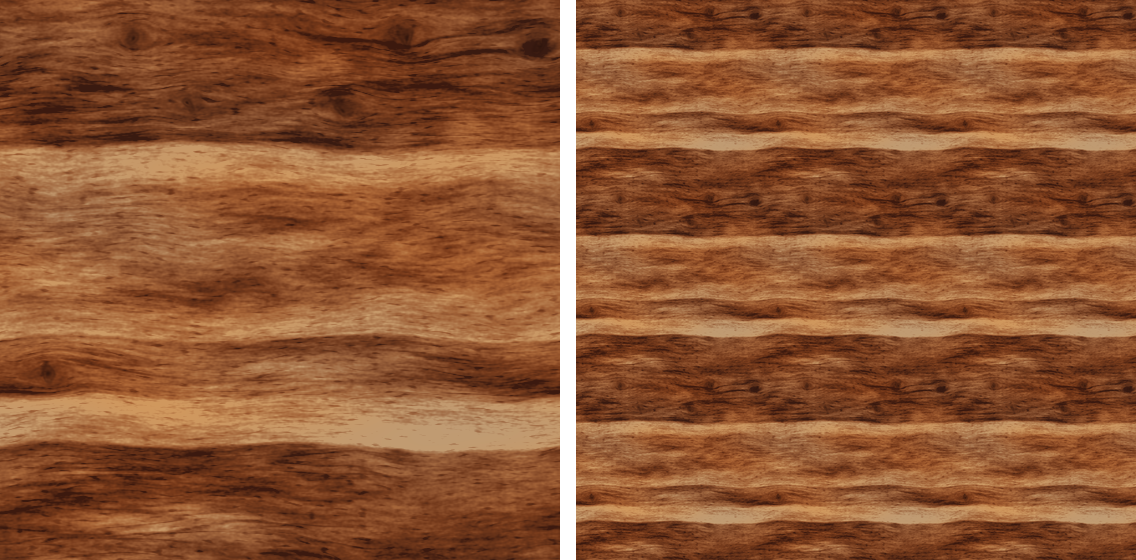
Left, the tile; right, the same tile 3 across and 3 down.
Reproduce this texture procedurally as a WebGL 1 fragment shader.

```glsl
precision highp float;
uniform vec2 u_resolution;

#define UMBER vec3(0.23, 0.10, 0.06)
#define BARK vec3(0.37, 0.18, 0.09)
#define CHESTNUT vec3(0.46, 0.23, 0.11)
#define RUSSET vec3(0.55, 0.31, 0.17)
#define AMBER vec3(0.64, 0.39, 0.22)
#define HONEY vec3(0.70, 0.48, 0.30)
#define SAPWOOD vec3(0.79, 0.60, 0.40)
#define WARP 0.05
#define FIGURE 0.62
#define RINGS 0.10
#define STREAKS 0.36
#define FINE_GRAIN 0.30

vec2 randomGradient(vec2 cell) {
  vec3 h = fract(vec3(cell.xyx) * vec3(0.1031, 0.1030, 0.0973));
  h += dot(h, h.yzx + 33.33);
  return fract((h.xx + h.yz) * h.zy) * 2.0 - 1.0;
}

float corner(vec2 cell, vec2 offset, vec2 f, vec2 period, float seed) {
  return dot(randomGradient(mod(cell + offset, period) + seed), f - offset);
}

// Gradient noise over the unit tile; period holds whole cell counts
float noise(vec2 p, vec2 period, float seed) {
  p *= period;
  vec2 cell = floor(p), f = p - cell;
  vec2 s = f * f * f * (f * (f * 6.0 - 15.0) + 10.0);
  float low = mix(corner(cell, vec2(0, 0), f, period, seed),
                  corner(cell, vec2(1, 0), f, period, seed), s.x);
  float high = mix(corner(cell, vec2(0, 1), f, period, seed),
                   corner(cell, vec2(1, 1), f, period, seed), s.x);
  return mix(low, high, s.y);
}

float fbm(vec2 p, vec2 period, float seed) {
  float sum = 0.0, amplitude = 1.0;
  for (int i = 0; i < 5; i++) {
    sum += amplitude * noise(p, period, seed + float(i) * 17.0);
    period *= 2.0;
    amplitude *= 0.62;
  }
  return sum;
}

// Thin dark lines where noise crosses zero, grouped in patches
float streak(vec2 p, vec2 period, float seed) {
  float line = abs(noise(p, period, seed) + 0.35 * noise(p, period * 3.0, seed + 7.0));
  float patchMask = smoothstep(-0.12, 0.25, noise(p, vec2(3, 9), seed + 13.0));
  return patchMask * (1.0 - smoothstep(0.0, 0.14, line));
}

vec2 wrapDelta(vec2 d) { return fract(d + 0.5) - 0.5; }

float edge(float v, float at, float width) {
  return smoothstep(at - width, at + width, v);
}

// Broad heartwood and sapwood bands, from the top down
float bandTone(float v) {
  float t = mix(0.28, 0.92, edge(v, 0.26, 0.012));
  t = mix(t, 0.56, edge(v, 0.325, 0.014));
  t = mix(t, 0.84, edge(v, 0.55, 0.025));
  t = mix(t, 0.44, edge(v, 0.60, 0.004));
  t = mix(t, 0.97, edge(v, 0.715, 0.014));
  t = mix(t, 0.24, edge(v, 0.815, 0.007));
  return mix(t, 0.28, edge(v, 0.95, 0.04));
}

vec3 woodColor(float tone) {
  float t = tone * 5.0;
  vec3 c = mix(UMBER, BARK, clamp(t + 1.0, 0.0, 1.0));
  c = mix(c, CHESTNUT, clamp(t, 0.0, 1.0));
  c = mix(c, RUSSET, clamp(t - 1.0, 0.0, 1.0));
  c = mix(c, AMBER, clamp(t - 2.0, 0.0, 1.0));
  c = mix(c, HONEY, clamp(t - 3.0, 0.0, 1.0));
  return mix(c, SAPWOOD, clamp(t - 4.0, 0.0, 1.0));
}

void main() {
  vec2 p = gl_FragCoord.xy / u_resolution;
  p.y = 1.0 - p.y;

  // Knots: part the grain around each and darken its core
  float knot = 0.0, halo = 0.0, bend = 0.0;
  for (int i = 0; i < 6; i++) {
    float n = float(i);
    vec2 center = vec2(fract(0.23 + 0.37 * n), 0.07 + 0.13 * mod(n, 2.0));
    if (i == 5) center.y = 0.67;
    vec2 jitter = randomGradient(vec2(n, 91.0));
    vec2 d = wrapDelta(p - center - 0.015 * jitter);
    vec2 reach = d / vec2(0.05, 0.034);
    float near = exp(-dot(reach, reach));
    bend -= 0.9 * d.y * near;
    halo += near * near;
    d += 0.012 * vec2(noise(p, vec2(45), n), noise(p, vec2(45), n + 31.0));
    d.x += 0.6 * jitter.y * d.y;
    float r = length(d / vec2(0.011, 0.016)) / (1.0 + 0.3 * jitter.x);
    knot += (0.7 + 0.3 * cos(r * 7.0)) * (1.0 - smoothstep(0.2, 1.3, r));
  }

  // Grain coordinates follow slow waves along the board
  vec2 q = p;
  q.y += bend + WARP * (noise(p, vec2(2, 3), 5.0) + 0.4 * noise(p, vec2(5, 9), 9.0));
  float tone = bandTone(q.y);
  float heart = 1.0 - smoothstep(0.4, 0.85, tone);

  // Pale oval figure in the lower heartwood
  vec2 oval = wrapDelta(q - vec2(0.28, 0.95)) / vec2(0.28, 0.042);
  tone += 0.45 * (1.0 - smoothstep(0.25, 1.0, length(oval)));

  // Long figure, growth rings and dark mineral streaks
  tone += FIGURE * mix(0.7, 1.0, heart) * fbm(q, vec2(2, 11), 23.0);
  float contour = noise(q, vec2(2, 6), 41.0) + 0.12 * noise(q, vec2(6, 40), 47.0);
  tone += RINGS * sin(contour * 28.0) * (0.5 + 0.5 * heart);
  float streaks = streak(q, vec2(2, 20), 53.0) + 0.7 * streak(q, vec2(4, 44), 131.0);
  tone -= STREAKS * (0.3 + 0.7 * heart) * streaks + 0.2 * halo;

  // Fine fibres, short pores, speckle and faint cross-grain shimmer
  tone += FINE_GRAIN * noise(q, vec2(16, 130), 67.0);
  tone += FINE_GRAIN * 0.8 * noise(q, vec2(60, 210), 71.0);
  tone += FINE_GRAIN * 0.5 * noise(p, vec2(150, 250), 73.0);
  tone -= FINE_GRAIN * smoothstep(0.12, 0.5, noise(q, vec2(44, 180), 77.0));
  tone += 0.11 * noise(p, vec2(54, 9), 79.0) * smoothstep(-0.1, 0.3, noise(p, vec2(3, 5), 83.0));

  vec3 color = woodColor(tone);
  color *= 1.0 + 0.26 * noise(q, vec2(2, 7), 89.0) * vec3(0.4, -0.1, -1.0);
  color = mix(color, UMBER * 0.75, 0.85 * clamp(knot, 0.0, 1.0));
  gl_FragColor = vec4(color, 1.0);
}
```
